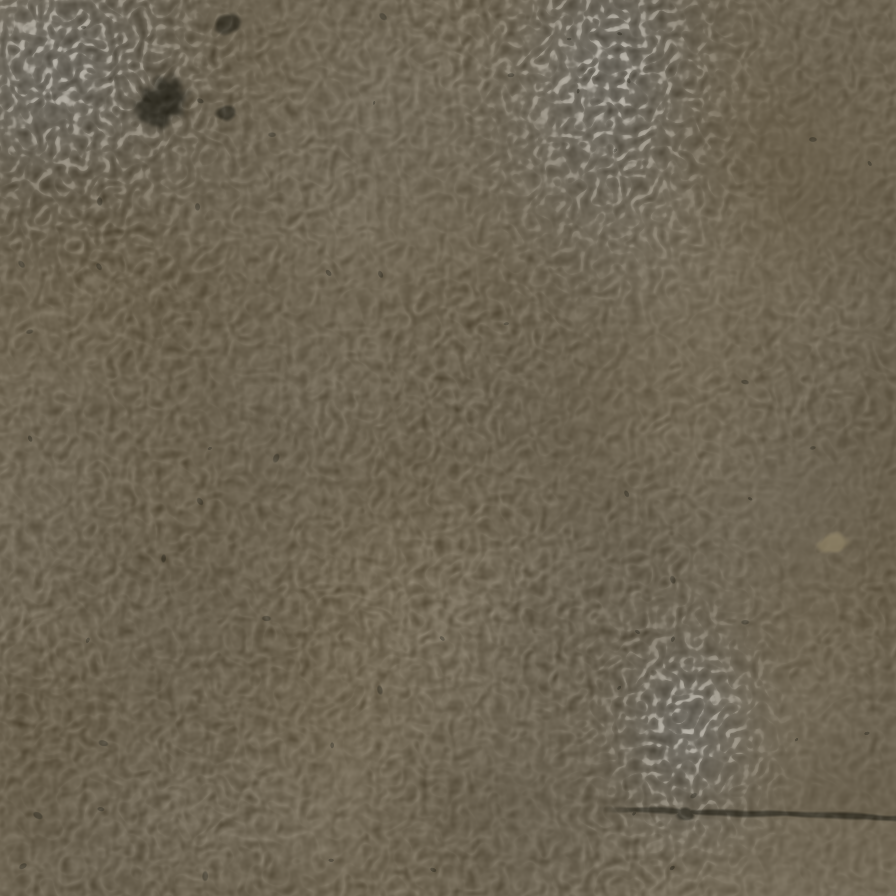
This texture is drawn by a WebGL 2 fragment shader. Its source:

```glsl
#version 300 es
precision highp float;

uniform vec2 u_resolution;
out vec4 fragColor;

float hash(vec2 cell, float seed) {
  uvec2 q = uvec2(ivec2(cell) + 4096) * uvec2(1597334673u, 3812015801u);
  uint h = (q.x ^ q.y ^ (uint(seed) * 668265263u)) * 2246822519u;
  h = (h ^ (h >> 15)) * 3266489917u;
  h ^= h >> 13;
  return float(h >> 8) / 16777216.0;
}

float slope(vec2 cell, vec2 offset, float seed) {
  float angle = 6.2832 * hash(cell, seed);
  return dot(vec2(cos(angle), sin(angle)), offset);
}

// Gradient noise, about -0.7 to 0.7
float noise(vec2 p, float seed) {
  vec2 i = floor(p), f = p - i;
  vec2 w = f * f * f * (f * (f * 6.0 - 15.0) + 10.0);
  vec2 e = vec2(1.0, 0.0);
  return mix(
    mix(slope(i, f, seed), slope(i + e, f - e, seed), w.x),
    mix(slope(i + e.yx, f - e.yx, seed), slope(i + 1.0, f - 1.0, seed), w.x), w.y);
}

float fbm(vec2 p, float seed) {
  float sum = 0.0, amp = 1.0;
  for (int k = 0; k < 4; k++) {
    sum += amp * noise(p, seed + float(k));
    p = mat2(1.6, 1.2, -1.2, 1.6) * p;
    amp *= 0.5;
  }
  return sum;
}

// Short curling ridges over rounder grains
float wormRelief(vec2 p) {
  vec2 warp = vec2(noise(p * 38.0, 11.0), noise(p * 38.0, 12.0));
  vec2 q = p + 0.008 * warp;
  float ridge = 0.2 - abs(noise(q * 60.0, 13.0));
  float grain = noise(q * vec2(98.0, 84.0), 14.0);
  return 0.75 * ridge + 0.45 * grain + 0.12 * noise(p * 170.0, 15.0);
}

float glow(vec2 p, vec2 center, vec2 size) {
  vec2 d = (p - center) / size;
  return exp(-dot(d, d));
}

// Soft-edged tilted ellipse with a ragged outline
float blot(vec2 p, vec2 center, vec2 size, float tilt) {
  vec2 d = p - center;
  d = mat2(cos(tilt), -sin(tilt), sin(tilt), cos(tilt)) * d;
  float r = length(d / size) + 0.35 * noise(p * 75.0, 21.0);
  return 1.0 - smoothstep(0.65, 1.2, r);
}

// Sparse tiny dark pits, one at most per cell
float pits(vec2 p, float count) {
  vec2 cell = floor(p * count);
  vec2 spot = 0.25 + 0.5 * vec2(hash(cell, 31.0), hash(cell, 32.0));
  float present = step(0.8, hash(cell, 33.0));
  vec2 size = vec2(0.0045, 0.0028) * (0.5 + 0.7 * hash(cell, 34.0));
  return present * blot(p, (cell + spot) / count, size, 3.1416 * hash(cell, 35.0));
}

// Thin crack that swells towards the right
float seam(vec2 p, float start) {
  float along = p.x - start;
  float middle = 0.098 - 0.03 * along + 0.003 * noise(vec2(p.x * 22.0, 0.5), 41.0);
  float width = 0.003 + 0.0022 * noise(vec2(p.x * 35.0, 3.5), 42.0);
  float line = 1.0 - smoothstep(0.4 * width, width + 0.002, abs(p.y - middle));
  return line * smoothstep(0.0, 0.06, along);
}

void main() {
  vec2 p = gl_FragCoord.xy / u_resolution;

  // Broad stains and uneven wear
  float cloud = fbm(p * 3.2, 51.0);
  float wear = 0.9 + 0.5 * noise(p * 5.0, 61.0) - 0.25 * smoothstep(0.5, 1.0, p.x);
  float value = 0.394 + 0.04 * cloud;
  value += 0.02 * smoothstep(0.094, 0.084, p.y) * smoothstep(0.45, 0.75, p.x);

  // Raised grain, lit from the upper left
  float relief = wormRelief(p);
  float shade = relief - wormRelief(p + vec2(-0.0035, 0.0035));
  value += wear * (0.165 * relief + 0.055 * shade);

  // Wet reflections broken up by the grain
  float gloss = 0.9 * glow(p, vec2(0.07, 0.93), vec2(0.13, 0.14))
    + glow(p, vec2(0.68, 0.92), vec2(0.1, 0.15))
    + glow(p, vec2(0.765, 0.19), vec2(0.075, 0.1));
  float sparkle = smoothstep(0.08, 0.36, relief + 0.5 * shade);
  value += gloss * (0.035 + 0.2 * sparkle + 0.07 * relief);

  // Warm floor tint, cooler under the reflections
  float coolness = 0.035 * gloss - 0.012 * noise(p * 4.0, 71.0);
  vec3 color = value + vec3(0.037 - 0.6 * coolness, 0.0, -0.072 + coolness);

  // Dark marks, crack and a pale chip
  float marks = blot(p, vec2(0.18, 0.885), vec2(0.034, 0.024), 0.75);
  marks = max(marks, 0.75 * blot(p, vec2(0.255, 0.973), vec2(0.015, 0.012), 0.2));
  marks = max(marks, 0.8 * blot(p, vec2(0.252, 0.874), vec2(0.011, 0.009), 0.0));
  marks = max(marks, 0.8 * blot(p, vec2(0.764, 0.091), vec2(0.011, 0.007), 0.0));
  marks = max(marks, max(0.8 * seam(p, 0.66), 0.5 * pits(p, 15.0)));
  vec3 dirt = vec3(0.19, 0.18, 0.14) + 0.15 * relief;
  color = mix(color, dirt, 0.9 * marks);
  float chip = blot(p, vec2(0.93, 0.393), vec2(0.017, 0.011), 0.3);
  color = mix(color, vec3(0.58, 0.53, 0.41), 0.65 * chip);

  fragColor = vec4(clamp(color, 0.0, 1.0), 1.0);
}
```
